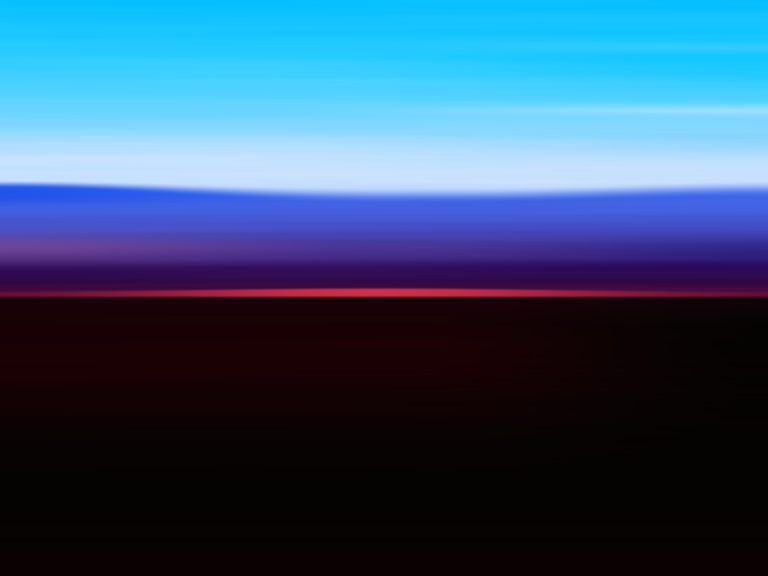
Reproduce this background procedurally as a Shadertoy shader.

```glsl
// A motion-blurred dusk: bright cyan sky, violet haze, a glowing red line and dark ground.
// Two colour ramps run down the canvas and meet at a gently bowed edge;
// soft bands and horizontally stretched gradient noise add the streaks.

vec2 hashGradient(vec2 cell) {
    vec2 p = vec2(dot(cell, vec2(127.1, 311.7)), dot(cell, vec2(269.5, 183.3)));
    return 2.0 * fract(sin(p) * 43758.5) - 1.0;
}

float gradientNoise(vec2 p) {
    vec2 cell = floor(p), f = fract(p);
    vec2 w = f * f * f * (f * (f * 6.0 - 15.0) + 10.0);
    vec2 e = vec2(0.0, 1.0);
    float low = mix(dot(hashGradient(cell), f),
                    dot(hashGradient(cell + e.yx), f - e.yx), w.x);
    float high = mix(dot(hashGradient(cell + e.xy), f - e.xy),
                     dot(hashGradient(cell + e.yy), f - e.yy), w.x);
    return mix(low, high, w.y);
}

// Layers of noise drawn out along the horizontal
float streaks(vec2 p) {
    float sum = 0.0, weight = 0.5;
    for (int i = 0; i < 3; i++) {
        sum += weight * gradientNoise(p);
        p = p * vec2(1.4, 2.1) + vec2(7.3, 19.1);
        weight *= 0.6;
    }
    return sum;
}

// Bell-shaped band around a centre
float band(float value, float centre, float width) {
    float d = (value - centre) / width;
    return exp(-d * d);
}

// Piecewise ramp; each stop holds a colour and its depth
vec3 ramp(vec4 stops[8], float depth) {
    vec3 colour = stops[0].rgb;
    for (int i = 1; i < 8; i++) {
        float t = (depth - stops[i - 1].a) / (stops[i].a - stops[i - 1].a);
        colour = mix(colour, stops[i].rgb, clamp(t, 0.0, 1.0));
    }
    return colour;
}

vec3 skyColour(float x, float depth, float streak) {
    vec4 stops[8] = vec4[8](
        vec4(0.03, 0.75, 1.0, 0.0), vec4(0.17, 0.80, 1.0, 0.10),
        vec4(0.37, 0.83, 1.0, 0.175), vec4(0.49, 0.84, 1.0, 0.215),
        vec4(0.69, 0.87, 1.0, 0.25), vec4(0.76, 0.88, 1.0, 0.28),
        vec4(0.79, 0.88, 1.0, 0.315), vec4(0.67, 0.79, 1.0, 0.345));
    vec3 colour = ramp(stops, depth);
    float right = smoothstep(0.3, 1.0, x);
    // Pale streaks on the right, with a cooler gap between them
    colour += vec3(0.20, 0.04, 0.0) * right * band(depth, 0.192, 0.009);
    colour += vec3(0.10, 0.02, 0.0) * right * band(depth, 0.083, 0.007);
    colour -= vec3(0.10, 0.03, 0.0) * right * band(depth, 0.25, 0.02);
    colour -= vec3(0.10, 0.02, 0.0) * right * band(depth, 0.12, 0.05);
    return colour + vec3(0.09, 0.025, 0.0) * streak;
}

vec3 hazeColour(float x, float depth, float streak) {
    vec4 stops[8] = vec4[8](
        vec4(0.25, 0.41, 0.92, 0.335), vec4(0.27, 0.38, 0.88, 0.365),
        vec4(0.27, 0.31, 0.77, 0.395), vec4(0.28, 0.21, 0.59, 0.425),
        vec4(0.26, 0.15, 0.50, 0.45), vec4(0.19, 0.06, 0.36, 0.464),
        vec4(0.19, 0.03, 0.27, 0.49), vec4(0.29, 0.04, 0.24, 0.508));
    vec3 colour = ramp(stops, depth);
    float left = 1.0 - smoothstep(0.0, 0.5, x);
    float right = smoothstep(0.5, 1.0, x);
    // Mauve on the left, deeper blue on the right
    colour += vec3(0.14, 0.07, 0.02) * left * band(depth, 0.43, 0.025);
    colour -= vec3(0.13, 0.08, 0.0) * left * band(depth, 0.335, 0.02);
    colour -= vec3(0.08, 0.05, 0.03) * right * band(depth, 0.435, 0.03);
    return colour + vec3(0.06, 0.05, 0.06) * streak;
}

vec3 groundColour(float x, float depth, float streak) {
    vec3 colour = vec3(0.018, 0.012, 0.008);
    float warmth = 1.0 - smoothstep(0.55, 1.0, x);
    colour += vec3(0.085, -0.008, 0.008) * warmth * band(depth, 0.62, 0.11);
    colour += vec3(0.04, 0.0, 0.025) * band(depth, 0.515, 0.035);
    colour += vec3(0.03, -0.008, 0.0) * band(depth, 1.0, 0.06);
    return colour + vec3(0.04, 0.0, 0.005) * streak * band(depth, 0.64, 0.13);
}

void mainImage(out vec4 fragColor, in vec2 fragCoord) {
    vec2 uv = fragCoord / iResolution.xy;
    float x = uv.x, depth = 1.0 - uv.y;
    float streak = streaks(vec2(x * 1.3, depth * 45.0));

    // Sky over haze, joined by a bowed soft edge
    float edge = 0.319 + 0.020 * smoothstep(0.0, 0.5, x) - 0.012 * smoothstep(0.6, 1.0, x);
    float softness = mix(0.007, 0.014, smoothstep(0.0, 0.5, x));
    float haze = smoothstep(edge - softness, edge + softness, depth);
    vec3 colour = mix(skyColour(x, depth, streak), hazeColour(x, depth, streak), haze);

    // Red line, thickest and brightest near the middle
    float glow = band(x, 0.49, 0.34);
    float top = mix(0.508, 0.501, glow);
    float line = smoothstep(top - 0.003, top + 0.003, depth);
    vec3 lineColour = mix(vec3(0.36, 0.03, 0.20), vec3(0.80, 0.19, 0.29), glow);
    colour = mix(colour, lineColour, line);

    float ground = smoothstep(0.512, 0.519, depth);
    colour = mix(colour, groundColour(x, depth, streak), ground);
    fragColor = vec4(clamp(colour, 0.0, 1.0), 1.0);
}
```
